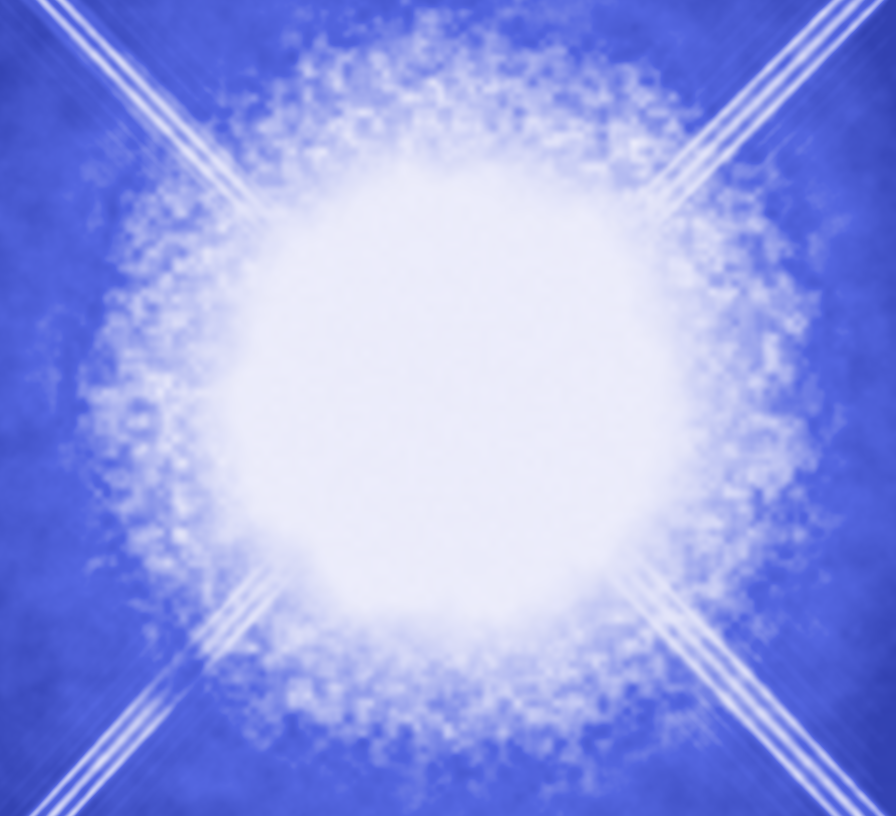
Write a WebGL 1 fragment shader that draws this background.

```glsl
precision highp float;
uniform vec2 u_resolution;

const vec3 NAVY = vec3(0.20, 0.26, 0.70);
const vec3 BLUE = vec3(0.33, 0.40, 0.88);
const vec3 WHITE = vec3(0.922, 0.925, 0.982);
const float TAU = 6.2831853;

float hash(vec2 cell) {
  return fract(sin(dot(cell, vec2(127.1, 311.7))) * 43758.5453);
}

float noise(vec2 p) {
  vec2 cell = floor(p);
  vec2 f = fract(p);
  f = f * f * (3.0 - 2.0 * f);
  float low = mix(hash(cell), hash(cell + vec2(1.0, 0.0)), f.x);
  float high = mix(hash(cell + vec2(0.0, 1.0)), hash(cell + vec2(1.0, 1.0)), f.x);
  return mix(low, high, f.y);
}

float fbm(vec2 p) {
  float sum = 0.0;
  float weight = 0.5;
  for (int i = 0; i < 4; i++) {
    sum += weight * noise(p);
    p = mat2(1.6, 1.2, -1.2, 1.6) * p + 7.3;
    weight *= 0.5;
  }
  return sum / 0.9375;
}

// Piecewise brightness falling from the core to the rim
float haloProfile(float r) {
  float level = mix(1.0, 0.73, smoothstep(0.25, 0.36, r));
  level = mix(level, 0.45, smoothstep(0.34, 0.425, r));
  return mix(level, 0.0, smoothstep(0.405, 0.475, r));
}

// Striped ray: x = bright bands, y = faint side fringes
vec2 ray(vec2 p, vec2 inner, vec2 outer, float halfWidth, float phase) {
  vec2 axis = outer - inner;
  float span = length(axis);
  vec2 dir = axis / span;
  vec2 q = p - inner;
  float along = dot(q, dir) / span;
  float across = dot(q, vec2(-dir.y, dir.x));
  float stripes = cos(TAU * (across / (halfWidth * 0.68) + phase));
  float body = 1.0 - smoothstep(halfWidth * 0.6, halfWidth * 1.15, abs(across));
  float start = smoothstep(-0.12, 0.2, along);
  float fringe = stripes * exp(-pow(across / (halfWidth * 2.8), 2.0));
  return start * vec2(body * (0.68 + 0.26 * stripes), fringe * (1.0 - body));
}

float gapMask(vec2 p, vec2 center, float radius) {
  vec2 d = (p - center) / radius;
  return 1.0 - 0.85 * exp(-dot(d, d));
}

vec3 ramp(float level) {
  vec3 shade = mix(NAVY, BLUE, clamp(1.0 + level, 0.0, 1.0));
  return mix(shade, WHITE, clamp(level, 0.0, 1.0));
}

void main() {
  vec2 p = (gl_FragCoord.xy - 0.5 * u_resolution) / u_resolution.y;
  vec2 fromCore = p - vec2(0.008, 0.010);
  float r = length(fromCore);
  vec2 dir = fromCore / max(r, 0.001);

  // Ragged halo with speckles that strengthen outward
  float ragged = r + 0.035 * (noise(dir * 4.0 + 9.0) - 0.5)
               + 0.055 * (fbm(p * 17.0) - 0.5);
  float halo = haloProfile(ragged);
  float grain = 0.65 * noise(p * 58.0 + 3.0) + 0.35 * noise(p * 105.0) - 0.5;
  float speckle = smoothstep(0.26, 0.40, r) * (1.0 - smoothstep(0.44, 0.53, ragged));
  float level = halo + 0.75 * grain * speckle;

  // Mottled surroundings, darker toward the corners and sides
  float outside = smoothstep(0.42, 0.50, r);
  float shade = 0.85 * smoothstep(0.46, 0.74, r) + 0.25 * smoothstep(0.46, 0.56, p.x);
  float mottle = 0.7 * (fbm(p * 22.0 + 5.0) - 0.5) + 0.2 * grain;
  level += outside * (mottle - shade);

  // Four diagonal rays, the lower left one interrupted
  vec2 rays = ray(p, vec2(-0.210, 0.213), vec2(-0.486, 0.5), 0.026, 0.5);
  rays = max(rays, ray(p, vec2(0.224, 0.220), vec2(0.503, 0.5), 0.029, 0.0));
  rays = max(rays, ray(p, vec2(0.195, -0.173), vec2(0.503, -0.5), 0.031, 0.0));
  vec2 broken = ray(p, vec2(-0.199, -0.188), vec2(-0.486, -0.5), 0.026, 0.0);
  rays = max(rays, broken * gapMask(p, vec2(-0.325, -0.322), 0.058));
  level += rays.y * 0.16 * outside;
  float bright = rays.x * (0.92 + 0.25 * grain);
  level = mix(level, max(level, 0.95), clamp(bright, 0.0, 1.0));

  // Faint texture over the saturated core
  vec3 color = ramp(level) + 0.008 * (noise(p * 90.0) - 0.5);
  gl_FragColor = vec4(color, 1.0);
}
```
